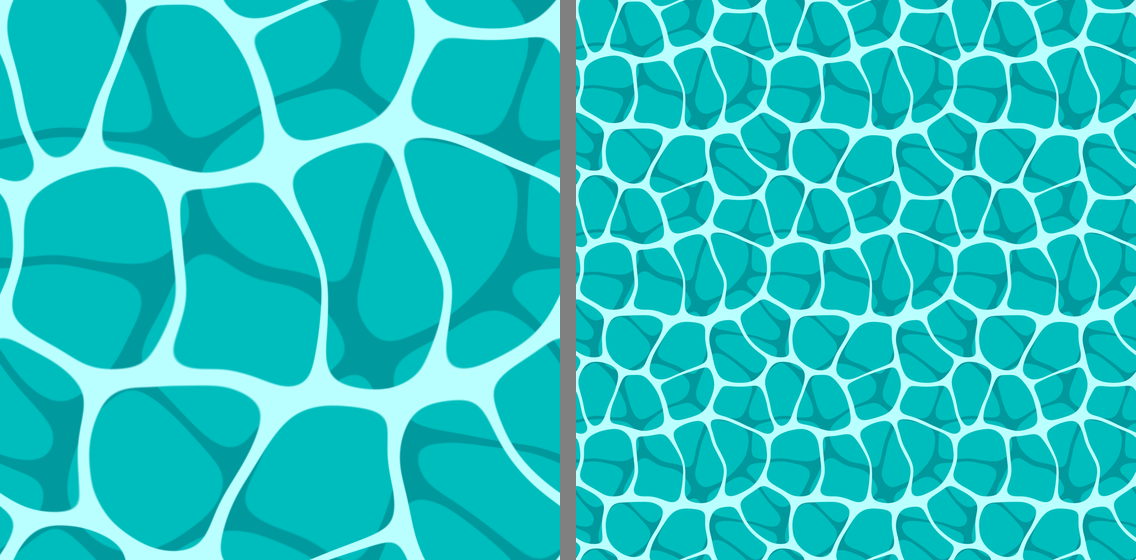
Left: one tile. Right: repeated 3 by 3.
Give the GLSL for this texture, as a Shadertoy shader.

```glsl
vec2 hash2(vec2 p) {
    vec3 q = fract(p.xyx * vec3(0.1031, 0.1030, 0.0973));
    q += dot(q, q.yzx + 33.33);
    return fract((q.xx + q.yz) * q.zy);
}

// Gradient noise that wraps after a whole number of cells
float gradientAt(vec2 corner, vec2 offset, float period, float seed) {
    float angle = 6.2832 * hash2(mod(corner, period) + seed).x;
    return dot(vec2(cos(angle), sin(angle)), offset);
}

float noise(vec2 uv, float period, float seed) {
    vec2 p = uv * period, i = floor(p), f = p - i;
    vec2 s = f * f * f * (f * (f * 6.0 - 15.0) + 10.0);
    vec2 e = vec2(1, 0);
    float low = mix(gradientAt(i, f, period, seed),
                    gradientAt(i + e.xy, f - e.xy, period, seed), s.x);
    float high = mix(gradientAt(i + e.yx, f - e.yx, period, seed),
                     gradientAt(i + e.xx, f - e.xx, period, seed), s.x);
    return mix(low, high, s.y);
}

vec2 warp(vec2 uv, float seed) {
    vec2 broad = vec2(noise(uv, 3.0, seed), noise(uv, 3.0, seed + 31.0));
    vec2 fine = vec2(noise(uv, 7.0, seed + 57.0), noise(uv, 7.0, seed + 83.0));
    return uv + 0.07 * broad + 0.014 * fine;
}

vec2 cellPoint(vec2 cell, vec2 grid, float seed) {
    return (cell + 0.12 + 0.76 * hash2(mod(cell, grid) + seed)) / grid;
}

// Distance to the cell borders, with corners rounded by a smooth minimum
float borderDistance(vec2 uv, vec2 grid, float sharpness, float seed) {
    vec2 home = floor(uv * grid), nearestCell = home, nearest = vec2(9);
    for (int y = -2; y <= 2; y++)
    for (int x = -2; x <= 2; x++) {
        vec2 cell = home + vec2(x, y);
        vec2 toPoint = cellPoint(cell, grid, seed) - uv;
        if (dot(toPoint, toPoint) < dot(nearest, nearest)) {
            nearest = toPoint;
            nearestCell = cell;
        }
    }
    float sum = 0.0;
    for (int y = -2; y <= 2; y++)
    for (int x = -2; x <= 2; x++) {
        if (x == 0 && y == 0) continue;
        vec2 other = cellPoint(nearestCell + vec2(x, y), grid, seed) - uv;
        float edge = dot(0.5 * (nearest + other), normalize(other - nearest));
        sum += exp(-sharpness * edge);
    }
    return -log(sum) / sharpness;
}

// Coverage of a web of strands with uneven width
float web(vec2 uv, vec2 grid, float sharpness, float halfWidth, float seed) {
    float d = borderDistance(warp(uv, seed), grid, sharpness, seed);
    float width = halfWidth * (1.0 + 0.7 * noise(uv, 5.0, seed + 11.0));
    float blur = 1.0 / iResolution.y;
    return 1.0 - smoothstep(-blur, blur, d - width);
}

void mainImage(out vec4 fragColor, in vec2 fragCoord) {
    vec2 uv = fragCoord / iResolution.xy;
    vec3 water = vec3(0.0, 0.74, 0.74);
    vec3 shadow = vec3(0.0, 0.60, 0.62);
    vec3 glint = vec3(0.73, 1.0, 1.0);

    // Shadow web on the floor, bright web on the surface
    vec3 color = mix(water, shadow, web(uv, vec2(3, 4), 42.0, 0.0075, 140.0));
    color = mix(color, glint, web(uv, vec2(4, 3), 52.0, 0.0085, 23.0));
    fragColor = vec4(color, 1.0);
}
```
